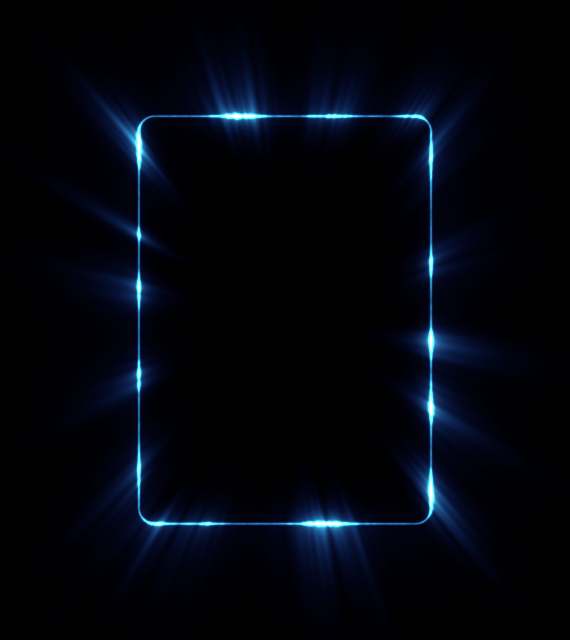
A WebGL 2 fragment shader for this background:

```glsl
#version 300 es
precision highp float;
// A glowing blue rounded frame with hot spots that throw radial light streaks.

#define HALF_SIZE vec2(0.2282, 0.3184)
#define CORNER 0.0245
#define LINE_WIDTH 0.0022
#define REACH_OUT 0.056
#define REACH_IN 0.026
#define RAY_POWER 0.60
#define HALO_SIZE 0.0085
#define HALO_POWER 0.60
#define MIST_POWER 0.07
#define GLOW_COLOR vec3(0.26, 0.80, 0.97)
#define TONE vec3(1.5, 1.55, 1.0)

uniform vec2 u_resolution;
out vec4 fragColor;

// Hot spots: position around the frame (0..4), spread, strength.
// Each unit is one side, clockwise from the top left corner.
const int FLARE_COUNT = 16;
const vec3 FLARES[FLARE_COUNT] = vec3[](
    vec3(0.345, 0.075, 1.0), vec3(0.66, 0.07, 0.55), vec3(0.94, 0.045, 0.55),
    vec3(1.10, 0.05, 0.55), vec3(1.36, 0.035, 0.50), vec3(1.555, 0.035, 0.80),
    vec3(1.71, 0.045, 0.80), vec3(1.925, 0.045, 1.0), vec3(2.36, 0.085, 1.0),
    vec3(2.78, 0.06, 0.40), vec3(2.94, 0.055, 0.55), vec3(3.13, 0.05, 0.50),
    vec3(3.364, 0.035, 0.60), vec3(3.573, 0.035, 0.60), vec3(3.71, 0.014, 0.65),
    vec3(3.93, 0.045, 1.0));

float gradient(float cell) {
    return fract(sin(cell * 127.1 + 11.7) * 4375.85) * 2.0 - 1.0;
}

// Gradient noise that repeats once around the four sides.
float ringNoise(float s, float cellsPerSide) {
    float x = s * cellsPerSide;
    float cell = floor(x);
    float f = x - cell;
    float period = 4.0 * cellsPerSide;
    float a = gradient(mod(cell, period)) * f;
    float b = gradient(mod(cell + 1.0, period)) * (f - 1.0);
    return 2.0 * mix(a, b, f * f * f * (f * (f * 6.0 - 15.0) + 10.0));
}

float roundedBox(vec2 p, vec2 halfSize, float radius) {
    vec2 d = abs(p) - halfSize + radius;
    return length(max(d, 0.0)) + min(max(d.x, d.y), 0.0) - radius;
}

// Where the ray from the centre through p meets the frame.
float ringPosition(vec2 p) {
    vec2 q = p / HALF_SIZE;
    q /= max(max(abs(q.x), abs(q.y)), 1e-4);
    vec2 t = 0.5 + 0.5 * q;
    if (abs(q.y) >= abs(q.x)) return q.y > 0.0 ? t.x : 3.0 - t.x;
    return q.x > 0.0 ? 2.0 - t.y : 3.0 + t.y;
}

// Summed strength of all hot spots at ring position s.
float flareSum(float s, float spread) {
    float sum = 0.0;
    for (int i = 0; i < FLARE_COUNT; i++) {
        float d = mod(s - FLARES[i].x + 2.0, 4.0) - 2.0;
        d /= FLARES[i].y * spread;
        sum += FLARES[i].z * exp(-d * d);
    }
    return sum;
}

void main() {
    vec2 p = (gl_FragCoord.xy - 0.5 * u_resolution) / u_resolution.y;
    float s = ringPosition(p);
    float dist = roundedBox(p, HALF_SIZE, CORNER);
    float away = abs(dist);

    // Streaks: strong outside the frame, short inside.
    float streak = 0.75 + 0.5 * ringNoise(s, 19.0) + 0.4 * ringNoise(s, 47.0);
    float reach = dist > 0.0 ? REACH_OUT : REACH_IN;
    reach *= 1.0 + 0.4 * ringNoise(s, 13.0);
    float rays = flareSum(s, 1.35) * max(streak, 0.1);
    rays *= RAY_POWER * exp(-pow(away / reach, 1.15));

    // Bright uneven line, swelling at the hot spots.
    float sparkle = 0.95 + 0.5 * ringNoise(s, 23.0) + 0.35 * ringNoise(s, 61.0);
    float heat = flareSum(s, 0.95) * max(sparkle, 0.3);
    float width = max(LINE_WIDTH * (0.85 + 0.75 * heat), 0.7 / u_resolution.y);
    float line = (0.42 + 0.25 * sparkle + 1.3 * heat) * exp(-away * away / (width * width));
    float halo = HALO_POWER * heat * exp(-away / HALO_SIZE);
    float mist = MIST_POWER * exp(-away / reach);

    // Dim light stays deep blue, strong light turns cyan and then white.
    float light = rays + line + halo + mist;
    vec3 color = GLOW_COLOR * pow(vec3(light), TONE);
    fragColor = vec4(min(color, 1.0), 1.0);
}
```
